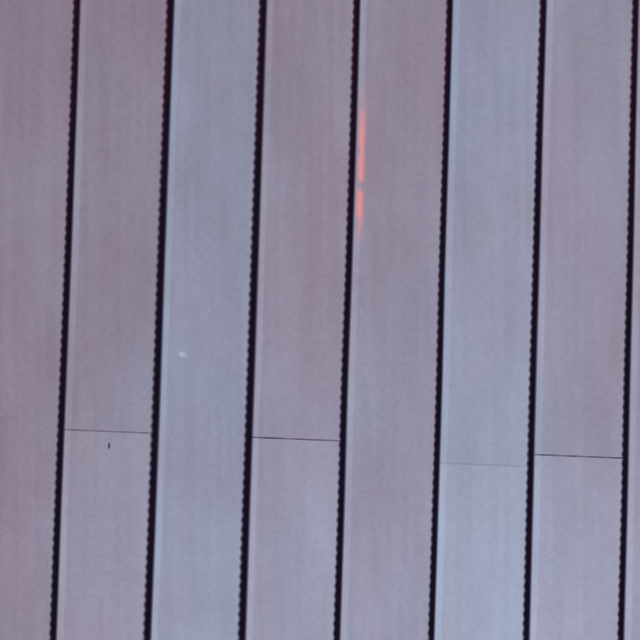
Write a three.js fragment shader that draws this texture.

```glsl
// Weathered grey-violet boards, slightly leaning, split by seven dark gaps.
// A skewed board coordinate gives gaps and board ids; value noise adds cloudy
// tints, grain and wear, with faint butt joints and one pink scuff on top.
varying vec2 vUv;

const float TAU = 6.2831853;

// Gap layout: first gap and spacing at the bottom and top edges
const vec2 FIRST_GAP = vec2(0.082, 0.121);
const vec2 PITCH = vec2(0.1480, 0.1455);
const float GAP_CORE = 0.0018;
const float GAP_EDGE = 0.0083;
const float WOBBLE = 0.0016;

// Butt joints: board id, height and darkness
const vec4 JOINT_BOARD = vec4(0.0, 2.0, 4.0, 5.0);
const vec4 JOINT_HEIGHT = vec4(0.329, 0.317, 0.277, 0.290);
const vec4 JOINT_DEPTH = vec4(0.42, 0.72, 0.10, 0.62);
const float JOINT_TILT = 0.006;
const float JOINT_WIDTH = 0.0022;

// Wear
const vec2 SCUFF_SPAN = vec2(0.63, 0.88);
const float SCUFF_OFFSET = 0.0145;
const float SCUFF_WIDTH = 0.009;
const vec2 NICK = vec2(0.1706, 0.3035);
const vec2 FLECKS = vec2(0.284, 0.443);
const float GRAIN = 0.022;

const vec3 MAUVE = vec3(0.570, 0.520, 0.590);
const vec3 BLUE_GREY = vec3(0.575, 0.592, 0.680);
const vec3 GAP_COLOR = vec3(0.085, 0.060, 0.115);
const vec3 GAP_WARM = vec3(0.170, 0.055, 0.110);
const vec3 JOINT_COLOR = vec3(0.27, 0.23, 0.29);
const vec3 SCUFF_COLOR = vec3(0.84, 0.54, 0.56);

float hash(vec2 p) {
  return fract(sin(dot(p, vec2(127.1, 311.7))) * 43758.5453);
}

float noise(vec2 p) {
  vec2 i = floor(p);
  vec2 f = fract(p);
  f = f * f * (3.0 - 2.0 * f);
  return mix(mix(hash(i), hash(i + vec2(1.0, 0.0)), f.x),
             mix(hash(i + vec2(0.0, 1.0)), hash(i + vec2(1.0, 1.0)), f.x), f.y);
}

float fbm(vec2 p) {
  float sum = 0.0;
  float amp = 0.5;
  for (int i = 0; i < 4; i++) {
    sum += amp * noise(p);
    p = p * 2.03 + 17.0;
    amp *= 0.5;
  }
  return sum / 0.9375;
}

// 1 inside a soft ellipse, 0 outside
float spot(vec2 p, vec2 center, vec2 radius) {
  return 1.0 - smoothstep(0.4, 1.0, length((p - center) / radius));
}

void main() {
  vec2 p = vUv;

  // Board coordinate: whole numbers fall on the gaps
  float pitch = mix(PITCH.x, PITCH.y, p.y);
  float s = (p.x - mix(FIRST_GAP.x, FIRST_GAP.y, p.y)) / pitch;
  float gapId = floor(s + 0.5);
  s += (noise(vec2(gapId * 7.3, p.y * 5.0)) - 0.5) * WOBBLE / pitch;
  float id = floor(s);
  float across = s - id;
  float fromGap = (s - gapId) * pitch;

  // Board tint: every third board is bluer, and all cool toward the bottom
  float cloud = fbm(p * vec2(9.0, 5.0) + id * 3.7) - 0.5;
  float blue = 0.40 + 0.40 * cos(TAU * (id - 1.0) / 3.0) + 0.05 * (id - 2.0);
  blue += 0.40 * (1.0 - smoothstep(0.08, 0.65, p.y)) * smoothstep(-0.6, 0.4, s);
  vec3 color = mix(MAUVE, BLUE_GREY, clamp(blue + 0.9 * cloud, -0.1, 1.15));
  color *= 0.985 + 0.07 * (0.5 - p.y) + 0.07 * (p.x - 0.4);
  color *= 1.0 + 0.08 * (fbm(p * vec2(14.0, 7.0) + 40.0) - 0.5);

  // Fine grain and long vertical streaks
  color += GRAIN * (noise(p * 190.0) - 0.5);
  color += 0.022 * (noise(p * vec2(120.0, 6.0)) - 0.5);

  // Butt joints, broken up along their length
  vec4 here = step(abs(JOINT_BOARD - id), vec4(0.5));
  float below = dot(here, JOINT_HEIGHT) - JOINT_TILT * across - p.y;
  float joint = 1.0 - smoothstep(0.0003, JOINT_WIDTH, abs(below));
  joint *= dot(here, JOINT_DEPTH) * (0.55 + 0.6 * noise(vec2(s * 9.0, 3.0)));
  color += dot(here, vec4(0.018)) * smoothstep(0.0, 0.004, below);
  color = mix(color, JOINT_COLOR, joint);

  // Pink scuff beside the fourth gap, with ragged edges
  float ragged = noise(p * vec2(90.0, 55.0));
  float scuff = 1.0 - smoothstep(0.1, 1.0, abs((s - 3.0) * pitch - SCUFF_OFFSET) / SCUFF_WIDTH);
  scuff *= smoothstep(SCUFF_SPAN.x - 0.02, SCUFF_SPAN.x + 0.04, p.y);
  scuff *= 1.0 - smoothstep(SCUFF_SPAN.y - 0.10, SCUFF_SPAN.y, p.y);
  color = mix(color, SCUFF_COLOR, scuff * smoothstep(0.05, 0.65, ragged));

  // Small nick and pale flecks
  color = mix(color, JOINT_COLOR, 0.8 * spot(p, NICK, vec2(0.0026, 0.0065)));
  color += 0.10 * spot(p, FLECKS, vec2(0.012, 0.025)) * smoothstep(0.6, 0.9, noise(p * 130.0));

  // Gaps: toothed left edge, pale right lip, width varying per gap
  float width = 0.88 + 0.26 * hash(vec2(gapId, 4.0));
  float tooth = 0.0007 * sin(TAU * 68.0 * p.y) * step(fromGap, 0.0);
  float gap = 1.0 - smoothstep(GAP_CORE, GAP_EDGE, abs(fromGap) / width + tooth);
  color += vec3(0.025, 0.040, 0.045) * spot(vec2(fromGap, 0.0), vec2(0.011, 0.0), vec2(0.007));
  float warmth = smoothstep(0.45, 1.0, p.y) * step(fromGap, 0.0);
  color = mix(color, mix(GAP_COLOR, GAP_WARM, 0.7 * warmth), gap);

  gl_FragColor = vec4(clamp(color, 0.0, 1.0), 1.0);
}
```
